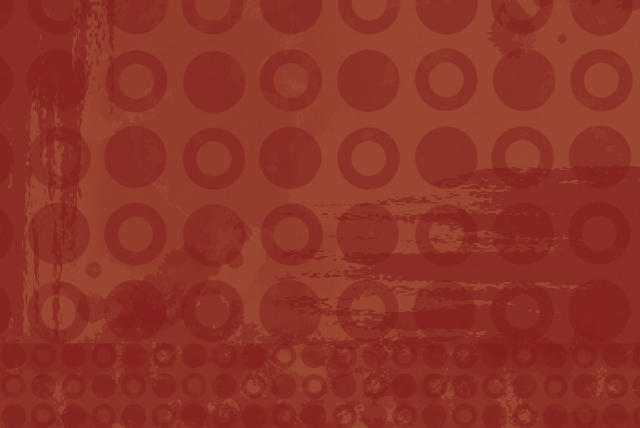
A WebGL 2 fragment shader for this pattern:

```glsl
#version 300 es
precision highp float;

#define PAPER vec3(0.605, 0.275, 0.19)
#define DEEP_RED vec3(0.50, 0.10, 0.105)
#define BIG_PITCH vec2(0.1808, 0.1795)
#define BIG_ORIGIN vec2(0.137, 0.0095)
#define BIG_RADIUS 0.0728
#define SMALL_PITCH vec2(0.0703)
#define SMALL_ORIGIN vec2(0.0313, 0.832)
#define SMALL_RADIUS 0.029
#define HOLE_RATIO 0.56
#define BAND_TOP 0.801
#define DOT_INK 0.46
#define BRUSH_INK 0.55

uniform vec2 u_resolution;
out vec4 fragColor;

float hash(vec2 p) {
    vec3 h = fract(p.xyx * 0.1031);
    h += dot(h, h.yzx + 33.33);
    return fract((h.x + h.y) * h.z);
}

float noise(vec2 p) {
    vec2 i = floor(p), f = fract(p);
    f = f * f * (3.0 - 2.0 * f);
    return mix(mix(hash(i), hash(i + vec2(1, 0)), f.x),
               mix(hash(i + vec2(0, 1)), hash(i + vec2(1, 1)), f.x), f.y);
}

float fbm(vec2 p) {
    float sum = 0.0, amp = 0.533;
    for (int i = 0; i < 4; i++) {
        sum += amp * noise(p);
        p = p * 2.03 + 17.3;
        amp *= 0.5;
    }
    return sum;
}

// Checkerboard of discs and rings; parity picks which comes first
float dots(vec2 p, vec2 origin, vec2 pitch, float radius, float parity, float px) {
    vec2 cell = floor((p - origin) / pitch + 0.5);
    vec2 shift = vec2(hash(cell + 31.0), hash(cell + 57.0)) - 0.5;
    float r = length(p - origin - cell * pitch - shift * radius * 0.08);
    float isRing = mod(cell.x + cell.y + parity, 2.0);
    float disc = 1.0 - smoothstep(-px, px, r - radius);
    float hole = 1.0 - smoothstep(-px, px, r - radius * HOLE_RATIO);
    return disc * (1.0 - isRing * hole);
}

// Dry brush: long bristle streaks broken up by fine grain
float dryBrush(float along, float across, float cover) {
    float streak = fbm(vec2(along * 3.0, across * 45.0)) - 0.5;
    float grain = noise(vec2(along * 110.0, across * 230.0)) - 0.5;
    return smoothstep(-0.06, 0.06, cover + streak * 1.3 + grain * 0.35);
}

// Ragged drops scattered around a centre
float splatter(vec2 p, vec2 center, vec2 spread, float size, float seed, float px) {
    float ink = 0.0;
    for (float i = 0.0; i < 8.0; i++) {
        vec2 k = vec2(i * 7.0 + seed, seed);
        vec2 d = p - center - spread * (vec2(hash(k), hash(k + 3.7)) * 2.0 - 1.0);
        float radius = size * mix(0.15, 1.0, hash(k + 9.1));
        vec2 dir = d / max(length(d), 1e-4);
        radius *= 0.85 + 0.3 * noise(dir * 9.0 + i * 13.0 + 40.0);
        ink = max(ink, 1.0 - smoothstep(-px, px, length(d) - radius));
    }
    return ink;
}

void main() {
    float px = 1.0 / u_resolution.y;
    vec2 p = gl_FragCoord.xy * px;
    p.y = 1.0 - p.y;
    float grain = noise(p * 190.0) - 0.5;
    float rough = fbm(p * 22.0) - 0.5;

    // Two sizes of dots, lightly worn
    float inBand = step(BAND_TOP, p.y);
    float dot_ = mix(dots(p, BIG_ORIGIN, BIG_PITCH, BIG_RADIUS, 1.0, px),
                     dots(p, SMALL_ORIGIN, SMALL_PITCH, SMALL_RADIUS, 0.0, px), inBand);
    dot_ *= 1.0 - 0.3 * smoothstep(0.14, 0.22, rough + grain * 0.12);

    // Faint mottled stain at upper left
    vec2 warp = vec2(fbm(p * 5.0), fbm(p * 5.0 + 8.0));
    float stain = smoothstep(-0.03, 0.03, fbm(p * 5.0 + warp * 3.0) - 0.49 + grain * 0.1);
    stain *= smoothstep(0.18, 0.26, p.x) * (1.0 - smoothstep(0.65, 0.9, p.x))
           * (1.0 - smoothstep(0.6, 0.75, p.y));

    // Vertical strokes on the left
    float leftBrush = dryBrush(p.y, p.x, 0.55 - 2.0 * p.x - 0.7 * p.y);
    leftBrush *= 1.0 - smoothstep(0.262, 0.27, p.x + grain * 0.01);
    leftBrush *= 1.0 - smoothstep(0.76, 0.84, p.y + rough * 0.1);

    // Horizontal strokes on the right
    float strokeTop = mix(0.48, 0.385, smoothstep(0.8, 1.2, p.x));
    float rightCover = min((p.x - 0.62) * 0.85 - 0.2, (p.y - strokeTop) * 6.0);
    float rightBrush = dryBrush(p.x, p.y, rightCover);
    rightBrush *= smoothstep(0.63, 0.67, p.x + rough * 0.1)
                * smoothstep(-0.005, 0.005, p.y - strokeTop + grain * 0.01)
                * (1.0 - smoothstep(0.8, 0.86, p.y));

    // Worn wash along the bottom, thin near the middle
    float gap = smoothstep(0.6, 0.68, p.x) * (1.0 - smoothstep(0.85, 0.98, p.x));
    float washTop = 0.79 - 0.1 * smoothstep(0.2, 0.3, p.x) * (1.0 - smoothstep(0.5, 0.66, p.x));
    float washCover = min(0.16 - 0.24 * gap, (p.y - washTop) * 3.0);
    float wash = smoothstep(-0.03, 0.03, washCover + rough * 0.8 + grain * 0.2);
    wash *= smoothstep(-0.06, 0.0, p.y - washTop);
    float patches = smoothstep(0.5, 0.56, fbm(p * vec2(7.0, 12.0) + 5.0) + grain * 0.06) * inBand;

    // Drops at the top right and lower left
    float drops = max(splatter(p, vec2(1.34, 0.05), vec2(0.18, 0.1), 0.055, 3.0, px),
                      splatter(p, vec2(0.40, 0.65), vec2(0.2, 0.11), 0.075, 11.0, px));
    drops *= 1.0 - 0.5 * smoothstep(0.12, 0.2, rough + grain * 0.1);

    // Layer the translucent inks
    float light = 1.0 - DOT_INK * dot_;
    light *= 1.0 - 0.2 * stain;
    light *= 1.0 - BRUSH_INK * max(leftBrush, rightBrush);
    light *= 1.0 - 0.45 * wash;
    light *= 1.0 - 0.3 * patches;
    light *= 1.0 - 0.42 * drops;
    vec3 color = mix(DEEP_RED, PAPER, light);
    fragColor = vec4(color + grain * 0.008, 1.0);
}
```
